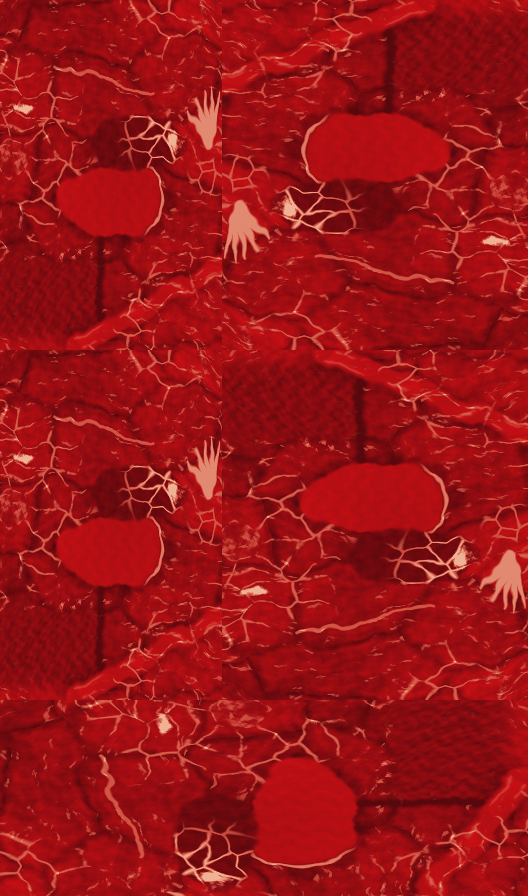
Write a Shadertoy shader that draws this texture.

```glsl
vec2 hash2(vec2 p) {
    return fract(sin(vec2(dot(p, vec2(127.1, 311.7)), dot(p, vec2(269.5, 183.3)))) * 4375.85);
}

// Cellular noise: x = gap between the two nearest seeds, y = cell id
vec2 cells(vec2 p) {
    vec2 base = floor(p);
    float near = 9.0, next = 9.0, id = 0.0;
    for (int j = -1; j <= 1; j++)
    for (int i = -1; i <= 1; i++) {
        vec2 cell = base + vec2(i, j);
        vec2 seed = hash2(cell);
        float d = length(cell + seed - p);
        if (d < near) { next = near; near = d; id = seed.x; }
        else next = min(next, d);
    }
    return vec2(next - near, id);
}

// Layered sines, roughly -1 to 1
float waves(vec2 p) {
    float sum = 0.0, amp = 0.55;
    for (int i = 0; i < 5; i++) {
        sum += amp * sin(p.x + 1.4 * sin(p.y));
        p = mat2(0.8, 0.6, -0.6, 0.8) * p * 1.8 + 1.7;
        amp *= 0.62;
    }
    return sum;
}

float blob(vec2 p, vec2 centre, vec2 radius) {
    return length((p - centre) / radius);
}

// x = distance to the segment, y = position along it
vec2 strand(vec2 p, vec2 a, vec2 b) {
    float h = clamp(dot(p - a, b - a) / dot(b - a, b - a), 0.0, 1.0);
    return vec2(length(p - mix(a, b, h)), h);
}

float veins(vec2 p, float width) {
    return 1.0 - smoothstep(0.0, width, cells(p).x);
}

vec3 meat(vec2 p) {
    vec2 w = p + 0.018 * vec2(waves(p * 11.0), waves(p.yx * 11.0 + 4.0));
    float grain = waves(p * 95.0), patches = waves(p * 6.0 + 2.0);

    // Muscle slabs, each with its own fibre direction
    vec2 slab = cells(w * vec2(2.6, 5.0) + 0.3);
    float a = 0.9 * (slab.y - 0.4);
    vec2 f = mat2(cos(a), -sin(a), sin(a), cos(a)) * w;
    float fibre = waves(f * vec2(12.0, 75.0));
    float tone = 0.64 + 0.3 * (slab.y - 0.5) + 0.13 * fibre + 0.1 * grain + 0.1 * patches;
    tone -= 0.34 * (1.0 - smoothstep(0.0, 0.16, slab.x));

    // Marbling in patches, with short pale flecks along the fibres
    float fat = 0.7 * veins(w * vec2(8.0, 15.0), 0.13) * smoothstep(0.0, 0.7, patches + 0.3 * grain);
    fat += 0.45 * smoothstep(0.65, 1.15, waves(f * vec2(22.0, 90.0) + 8.0));

    // Coarse dark chunk with a woven grain
    vec2 box = abs(w - vec2(0.22, 0.85)) - vec2(0.22, 0.11);
    float chunk = 1.0 - smoothstep(-0.02, 0.03, max(box.x, box.y));
    float weave = sin(w.x * 150.0 + 2.0 * patches) * sin(w.y * 170.0 + w.x * 30.0);
    tone = mix(tone, 0.4 + 0.12 * weave + 0.14 * grain, 0.85 * chunk);
    fat *= 1.0 - 0.7 * chunk;
    fat += 0.6 * smoothstep(0.2, 0.8, grain) * (1.0 - smoothstep(0.5, 1.2, blob(w, vec2(0.33, 0.73), vec2(0.1, 0.02))));
    tone -= 0.5 * (1.0 - smoothstep(0.0, 0.035, strand(w, vec2(0.46, 0.69), vec2(0.44, 0.9)).x));

    // Diagonal ridge with a shadow and a pale crest
    vec2 ridge = strand(w, vec2(0.34, 0.99), vec2(1.1, 0.73));
    tone -= 0.3 * (1.0 - smoothstep(0.02, 0.075, ridge.x));
    tone = mix(tone, 0.9 + 0.1 * fibre, 1.0 - smoothstep(0.02, 0.04, ridge.x));
    fat += 0.35 * (1.0 - smoothstep(0.0, 0.008, abs(ridge.x - 0.018))) * smoothstep(-0.3, 0.5, fibre);

    // Smooth lobe with a broken fat rim on one side
    float lobe = blob(w, vec2(0.5, 0.57), vec2(0.25, 0.105));
    float inside = 1.0 - smoothstep(0.92, 1.02, lobe);
    tone -= 0.3 * (1.0 - smoothstep(1.0, 1.3, lobe));
    tone = mix(tone, 0.86 + 0.06 * grain + 0.06 * patches, inside);
    fat *= 1.0 - 0.9 * inside;
    fat += 0.8 * (1.0 - smoothstep(0.01, 0.04, abs(lobe - 1.0))) * smoothstep(0.62, 0.7, w.x);

    // Dark oval and small round cut, both heavily veined
    float oval = 1.0 - smoothstep(0.88, 1.05, blob(w, vec2(0.62, 0.415), vec2(0.23, 0.08)));
    tone = mix(tone, 0.17 + 0.1 * grain, 0.9 * oval);
    fat = mix(fat, veins(w * vec2(9.0, 20.0) + 3.0, 0.17) * smoothstep(0.42, 0.65, w.x + 0.1 * patches), oval);
    float knob = 1.0 - smoothstep(0.8, 1.05, blob(w, vec2(0.94, 0.5), vec2(0.09, 0.06)));
    fat = mix(fat, 0.65 * veins(w * vec2(20.0, 24.0), 0.22), knob);

    // Solid fat: bright spots, a long seam and a fan of strands
    float spot = min(blob(w, vec2(0.8, 0.41), vec2(0.035, 0.027)), blob(w, vec2(0.12, 0.305), vec2(0.065, 0.015)));
    fat += 1.1 * (1.0 - smoothstep(0.5, 1.1, spot + 0.25 * grain));
    fat += 0.6 * (1.0 - smoothstep(0.002, 0.008, strand(w, vec2(0.23, 0.2), vec2(0.7, 0.26)).x));
    for (int i = 0; i < 5; i++) {
        float turn = -2.5 + 0.3 * float(i);
        vec2 root = vec2(0.95, 0.4);
        vec2 s = strand(w, root, root + 0.13 * vec2(cos(turn), sin(turn)));
        fat = max(fat, 0.85 * (1.0 - smoothstep(0.0, 0.008, s.x - 0.013 * (1.0 - s.y))));
    }

    vec3 color = mix(vec3(0.34, 0.03, 0.05), vec3(0.78, 0.06, 0.08), clamp(tone, 0.0, 1.1));
    color = mix(color, vec3(0.82, 0.32, 0.26), smoothstep(0.0, 0.6, fat));
    return mix(color, vec3(0.94, 0.7, 0.58), smoothstep(0.55, 1.1, fat));
}

void mainImage(out vec4 fragColor, in vec2 fragCoord) {
    vec2 uv = fragCoord / iResolution.xy;
    uv.y = 1.0 - uv.y;

    // Two rows of two panels, the right ones turned or flipped
    bool right = uv.x > 0.42;
    vec2 tile = vec2(right ? (uv.x - 0.42) / 0.58 : uv.x / 0.42, fract(uv.y / 0.3905));
    if (right) tile = vec2(uv.y < 0.3905 ? 1.0 - tile.x : tile.x, 1.0 - tile.y);

    // Bottom strip: one transposed panel, cut short
    if (uv.y > 0.781) tile = vec2((uv.y - 0.781) / 0.254, uv.x);

    fragColor = vec4(meat(tile), 1.0);
}
```
